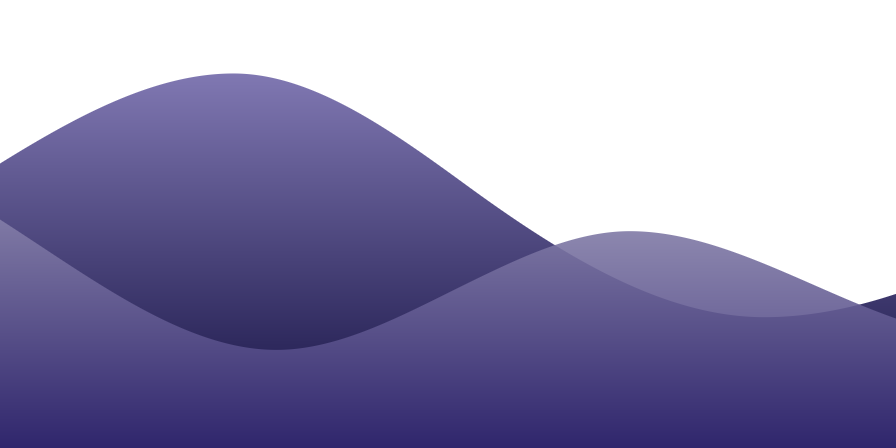
A Shadertoy shader for this background:

```glsl
// Cubic curve through knots of (x, height, slope); returns height and slope
vec2 waveCurve(float x, vec3 knots[5]) {
    vec2 curve = vec2(0.0);
    for (int i = 0; i < 4; i++) {
        vec3 a = knots[i], b = knots[i + 1];
        if (x < a.x) break;
        float span = b.x - a.x;
        float t = (x - a.x) / span;
        float rise = b.y - a.y;
        float m0 = a.z * span, m1 = b.z * span;
        float c2 = 3.0 * rise - 2.0 * m0 - m1;
        float c3 = m0 + m1 - 2.0 * rise;
        curve.x = a.y + t * (m0 + t * (c2 + t * c3));
        curve.y = (m0 + t * (2.0 * c2 + 3.0 * t * c3)) / span;
    }
    return curve;
}

// Antialiased coverage of the area below the curve
float below(vec2 p, vec3 knots[5]) {
    vec2 curve = waveCurve(p.x, knots);
    float dist = (p.y - curve.x) / sqrt(1.0 + curve.y * curve.y);
    return clamp(0.5 - dist * iResolution.y, 0.0, 1.0);
}

void mainImage(out vec4 fragColor, in vec2 fragCoord) {
    // x runs from 0 to 2, y from 0 to 1
    vec2 p = fragCoord / iResolution.xy * vec2(2.0, 1.0);

    vec3 backKnots[5] = vec3[5](
        vec3(0.0, 0.635, 0.62), vec3(0.521, 0.836, 0.0),
        vec3(1.042, 0.586, -0.73), vec3(1.706, 0.292, 0.0),
        vec3(2.0, 0.344, 0.33));
    vec3 frontKnots[5] = vec3[5](
        vec3(0.0, 0.510, -0.64), vec3(0.617, 0.219, 0.0),
        vec3(1.042, 0.367, 0.49), vec3(1.406, 0.484, 0.0),
        vec3(2.0, 0.289, -0.35));

    // Vertical gradients
    vec3 backColor = mix(vec3(0.06, 0.045, 0.24), vec3(0.502, 0.47, 0.698), p.y / 0.836);
    vec3 frontColor = mix(vec3(0.2, 0.16, 0.445), vec3(0.51, 0.486, 0.655), p.y / 0.5);

    // Opaque back wave, then translucent front wave
    vec3 color = mix(vec3(1.0), backColor, below(p, backKnots));
    color = mix(color, frontColor, 0.9 * below(p, frontKnots));
    fragColor = vec4(color, 1.0);
}
```
